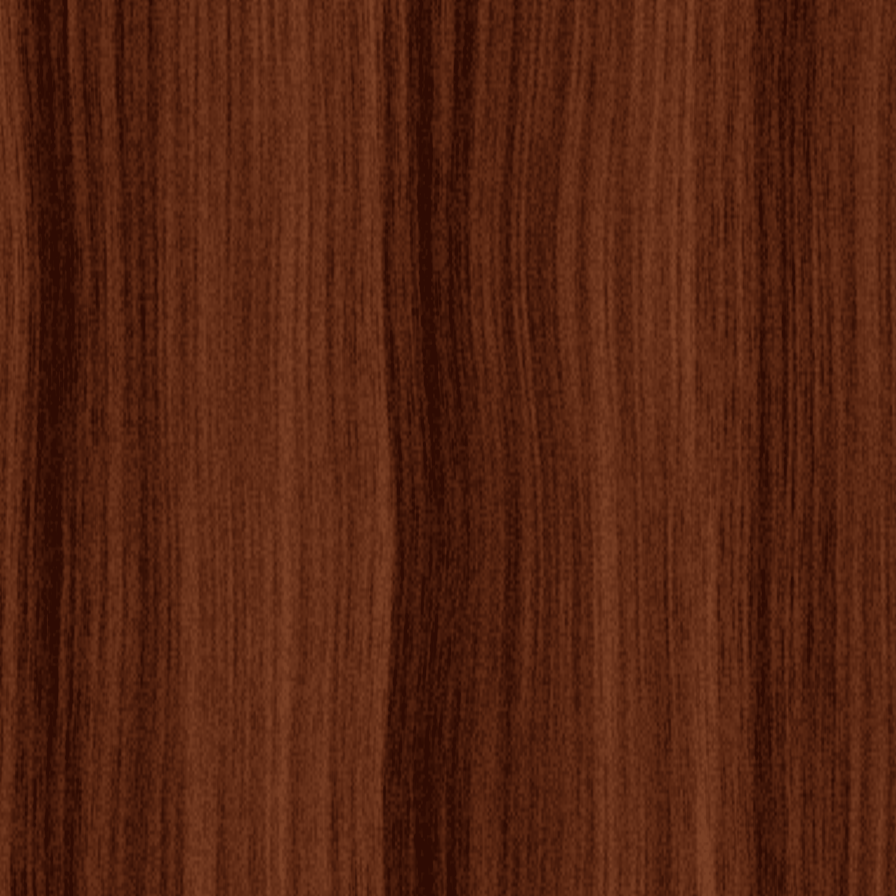
Write a WebGL 1 fragment shader that draws this texture.

```glsl
precision highp float;
uniform vec2 u_resolution;

#define BAND_WIDTH 0.39
#define BAND_OFFSET 0.085
#define BAND_DEPTH 0.30
#define BEND 0.0065
#define STREAK_FREQ 82.0
#define FIBRE_FREQ 200.0
#define PORE_GRID vec2(150.0, 10.0)
#define PORE_DEPTH 0.20
#define SPECKLE_DEPTH 0.36
#define DARK_WOOD vec3(0.18, 0.045, 0.010)
#define MID_WOOD vec3(0.35, 0.150, 0.070)
#define LIGHT_WOOD vec3(0.48, 0.250, 0.145)

float hash(vec2 p) {
  vec3 q = fract(vec3(p.xyx) * 0.1031);
  q += dot(q, q.yzx + 33.33);
  return fract((q.x + q.y) * q.z);
}

float valueNoise(vec2 p) {
  vec2 cell = floor(p);
  vec2 f = fract(p);
  f = f * f * (3.0 - 2.0 * f);
  float low = mix(hash(cell), hash(cell + vec2(1.0, 0.0)), f.x);
  float high = mix(hash(cell + vec2(0.0, 1.0)), hash(cell + vec2(1.0, 1.0)), f.x);
  return mix(low, high, f.y);
}

// Distance to the nearest scattered point, in cell units
float cellular(vec2 p) {
  vec2 cell = floor(p);
  float nearest = 2.0;
  for (int j = -1; j <= 1; j++) {
    for (int i = -1; i <= 1; i++) {
      vec2 neighbour = cell + vec2(float(i), float(j));
      vec2 point = neighbour + vec2(hash(neighbour), hash(neighbour + 57.0));
      nearest = min(nearest, length(p - point));
    }
  }
  return nearest;
}

// Horizontal position across the grain after a slow lengthwise bend
float grainPosition(vec2 uv) {
  float bend = sin(uv.y * 6.3 + uv.x * 4.0 + 0.6)
             + 0.5 * sin(uv.y * 12.6 - uv.x * 5.0 + 2.0);
  return uv.x + BEND * bend * (0.65 + 0.35 * sin(uv.x * 9.0 + 3.0));
}

vec3 woodColor(float tone) {
  vec3 lower = mix(DARK_WOOD, MID_WOOD, clamp(tone * 2.0, 0.0, 1.0));
  return mix(lower, LIGHT_WOOD, clamp(tone * 2.0 - 1.0, 0.0, 1.0));
}

void main() {
  vec2 uv = gl_FragCoord.xy / u_resolution;
  float grain = grainPosition(uv);

  // Broad bands: a slow rise to light, then a steeper streaky fall to dark
  float phase = fract((grain - BAND_OFFSET) / BAND_WIDTH + 0.05 * sin(grain * 13.0));
  float band = smoothstep(0.0, 0.62, phase) - smoothstep(0.68, 1.0, phase);
  float streakiness = 1.0 - smoothstep(0.05, 0.25, phase) * (1.0 - smoothstep(0.62, 0.8, phase));
  float tone = 0.495 + BAND_DEPTH * (band - 0.52);
  tone += 0.20 * (valueNoise(vec2(grain * 19.0 + 4.0, uv.y * 0.5)) - 0.5);

  // Long streaks and finer fibres
  float streak = valueNoise(vec2(grain * STREAK_FREQ + 11.0, uv.y * 0.9));
  tone += mix(0.22, 0.46, streakiness) * (streak - 0.5);
  float slant = grain + 0.003 * sin(uv.y * 7.0 + grain * 15.0);
  float fibre = valueNoise(vec2(slant * FIBRE_FREQ + 31.0, uv.y * 3.0));
  tone += 0.46 * (fibre - 0.5);

  // Thin dark pores drawn out along the grain
  float pore = 1.0 - smoothstep(0.12, 0.38, cellular(vec2(slant, uv.y) * PORE_GRID));
  tone -= PORE_DEPTH * pore * (0.5 + 0.5 * streakiness);

  // Short mottled speckle
  float speckle = valueNoise(uv * vec2(380.0, 240.0) + 7.0);
  tone += SPECKLE_DEPTH * (speckle - 0.5);

  gl_FragColor = vec4(woodColor(tone), 1.0);
}
```
